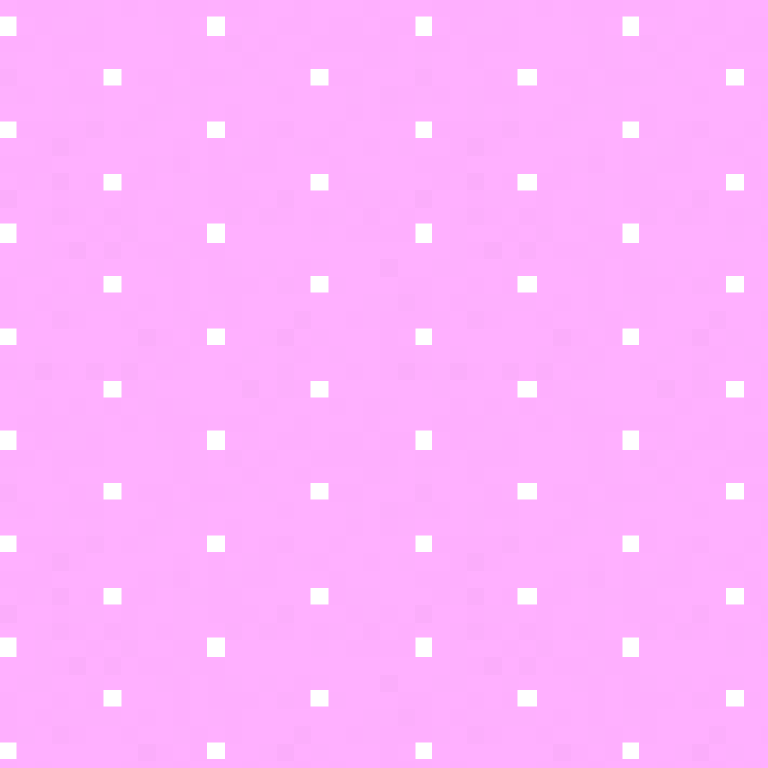
Give the GLSL for this pattern, as a WebGL 1 fragment shader.

```glsl
precision highp float;
// Staggered white square dots on a pink ground with faint blocky mottling.
uniform vec2 u_resolution;

float hash(vec2 cell) {
  return fract(sin(dot(cell, vec2(12.99, 78.23))) * 4375.85);
}

// Smoothed coverage of the box from low to high
float boxMask(vec2 p, vec2 low, vec2 high, vec2 pixelsPerUnit) {
  vec2 inside = min(p - low, high - p) * pixelsPerUnit;
  vec2 cover = clamp(inside + 0.5, 0.0, 1.0);
  return cover.x * cover.y;
}

// Dots sit on every other cell of a column and row lattice
float dots(vec2 p, vec2 pixelsPerUnit) {
  float column = floor((p.x + 28.6) / 69.17);
  float row = floor(p.y / 34.5);
  float present = 1.0 - mod(column + row, 2.0);

  // Snapped column edges, with one slightly wider column
  float wide = step(abs(column - 5.0), 0.5);
  float left = floor(column * 69.17 + 0.35) - wide;
  float right = floor(column * 69.17 + 11.9) + wide;

  // Every fourth row is taller, and the three between are evenly spaced
  float phase = mod(row, 4.0);
  float tall = 1.0 - step(0.5, phase);
  float center = (row - phase) * 34.5 + mix(16.5 + phase * 35.0, 17.5, tall);
  float halfHeight = 5.5 + tall;

  return present * boxMask(p, vec2(left, center - halfHeight),
                           vec2(right, center + halfHeight), pixelsPerUnit);
}

void main() {
  // The canvas is 512 units wide and high, measured from the upper left
  vec2 uv = gl_FragCoord.xy / u_resolution;
  vec2 p = vec2(uv.x, 1.0 - uv.y) * 512.0;

  // Mottling on small blocks, repeating every 24 blocks
  float h = hash(mod(floor(p / 11.53), 24.0));
  float shade = 1.0 - 0.004 * h - 0.012 * smoothstep(0.9, 1.0, h);
  vec3 pink = vec3(1.0, 0.69, 1.0) * shade;

  vec3 color = mix(pink, vec3(1.0), dots(p, u_resolution / 512.0));
  gl_FragColor = vec4(color, 1.0);
}
```
